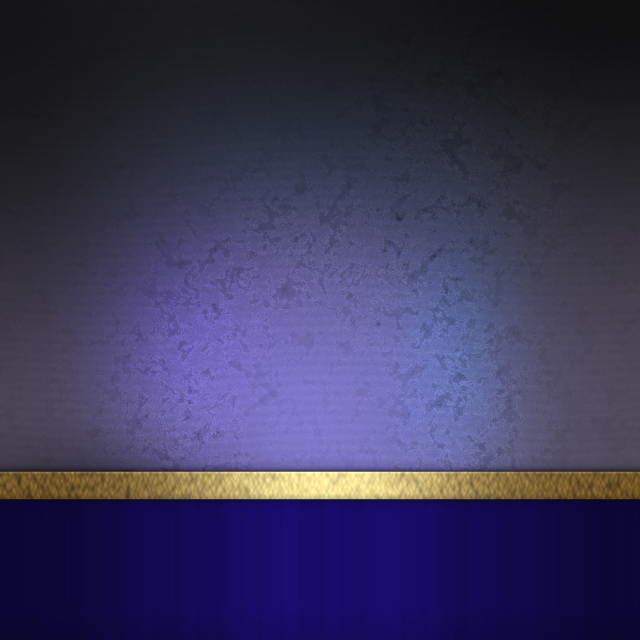
Reproduce this background procedurally as a WebGL 1 fragment shader.

```glsl
precision highp float;
uniform vec2 u_resolution;

vec2 hash2(vec2 p) {
  return fract(sin(vec2(dot(p, vec2(127.1, 311.7)), dot(p, vec2(269.5, 183.3)))) * 4375.85);
}

// Distance to the nearest jittered cell point
float cellular(vec2 p) {
  vec2 cell = floor(p), f = fract(p);
  float nearest = 2.0;
  for (int y = -1; y <= 1; y++) {
    for (int x = -1; x <= 1; x++) {
      vec2 offset = vec2(float(x), float(y));
      vec2 delta = offset + hash2(cell + offset) - f;
      nearest = min(nearest, dot(delta, delta));
    }
  }
  return sqrt(nearest);
}

// Layered cells, bent by sines; centred near zero
float grunge(vec2 p) {
  float sum = 0.0, weight = 0.5;
  for (int i = 0; i < 5; i++) {
    p += 0.22 * sin(p.yx * 2.3 + vec2(1.7, 4.1));
    sum += weight * (cellular(p) - 0.5);
    p = mat2(1.6, 1.2, -1.2, 1.6) * p + 7.3;
    weight *= 0.72;
  }
  return sum;
}

float blob(vec2 p, vec2 center, vec2 radius) {
  vec2 d = (p - center) / radius;
  return exp(-dot(d, d));
}

vec3 wall(vec2 p) {
  // Grey plaster fading upward, with a violet glow above the band
  vec3 color = mix(vec3(0.30, 0.28, 0.34), vec3(0.11, 0.11, 0.12), smoothstep(0.32, 1.0, p.y));
  color += vec3(0.19, 0.18, 0.43) * blob(p, vec2(0.50, 0.34), vec2(0.27, 0.32));
  color += vec3(0.02, 0.00, 0.13) * blob(p, vec2(0.27, 0.47), vec2(0.14, 0.18));
  color += vec3(-0.03, 0.04, 0.08) * blob(p, vec2(0.71, 0.45), vec2(0.10, 0.20));
  color += vec3(-0.01, 0.02, 0.03) * blob(p, vec2(0.47, 0.76), vec2(0.28, 0.13));

  // Darker corners and side
  color *= 1.0 - 0.48 * blob(p, vec2(0.95, 1.04), vec2(0.42, 0.26));
  color *= 1.0 - 0.32 * blob(p, vec2(0.0, 0.86), vec2(0.20, 0.40));
  color *= 1.0 - 0.28 * blob(p, vec2(0.15, 0.25), vec2(0.20, 0.07));

  // Worn patches around the glow and toward the upper right
  float ring = length((p - vec2(0.5, 0.34)) / vec2(0.23, 0.28));
  float wear = 0.25 + 0.75 * exp(-pow((ring - 1.0) / 0.45, 2.0));
  wear = max(wear, blob(p, vec2(0.72, 0.76), vec2(0.20, 0.25)));
  float coarse = grunge(p * 24.0 + 3.0);
  float fine = grunge(p * 68.0 + 19.0);
  float cloud = grunge(p * 5.0 + 11.0);
  float relief = coarse * 0.6 + fine * 0.7 + cloud * 0.25;
  color *= 1.0 - wear * 0.36 * relief + 0.06 * cloud;

  // Pale lace and dark pits
  float lace = 1.0 - smoothstep(0.0, 0.11, abs(coarse + 0.5 * fine + 0.14));
  float pits = smoothstep(0.10, 0.36, fine + 0.5 * coarse + 0.3 * cloud);
  color *= 1.0 + 0.16 * wear * lace;
  float pitZone = 0.3 + blob(p, vec2(0.70, 0.60), vec2(0.13, 0.23))
    + blob(p, vec2(0.24, 0.29), vec2(0.17, 0.08));
  color *= 1.0 - 0.28 * pits * wear * min(pitZone, 1.0);

  // Faint brushed lines and the shadow above the band
  color *= 1.0 + 0.015 * sin(p.y * 410.0 + 3.0 * sin(p.x * 9.0));
  return color * (1.0 - 0.65 * exp(-max(p.y - 0.263, 0.0) * 190.0));
}

vec3 goldBand(vec2 p) {
  float shine = exp(-pow((p.x - 0.51) / 0.22, 2.0));
  vec3 color = mix(vec3(0.41, 0.31, 0.14), vec3(0.96, 0.89, 0.60), shine);
  // Crossed fibres
  float fibres = cellular(mat2(70.0, 150.0, -35.0, 75.0) * p)
    + cellular(mat2(70.0, -150.0, 35.0, 75.0) * p + 5.0) - 0.9;
  color *= 1.0 - fibres * mix(0.42, 0.16, shine) - 0.15 * grunge(p * 30.0);
  float across = (p.y - 0.220) / 0.043;
  color *= 0.82 + 0.18 * smoothstep(0.0, 0.25, across);
  return color + 0.10 * smoothstep(0.90, 0.97, across);
}

vec3 bluePanel(vec2 p) {
  float glow = exp(-pow((p.x - 0.51) / 0.34, 2.0));
  vec3 color = mix(vec3(0.035, 0.025, 0.17), vec3(0.10, 0.045, 0.43), glow);
  // Soft vertical streaks
  float streaks = sin(p.x * 31.0 + 1.0) + 0.7 * sin(p.x * 83.0 + 2.0)
    + 0.5 * sin(p.x * 197.0) + 0.4 * sin(p.x * 389.0 + 4.0);
  color *= 1.0 + 0.035 * streaks;
  color *= 0.88 + 0.12 * smoothstep(0.0, 0.06, p.y);
  return color * (1.0 - 0.3 * exp(-max(0.220 - p.y, 0.0) * 180.0));
}

void main() {
  vec2 p = gl_FragCoord.xy / u_resolution;
  float edge = 0.75 / u_resolution.y;
  vec3 color = mix(bluePanel(p), goldBand(p), smoothstep(0.220 - edge, 0.220 + edge, p.y));
  color = mix(color, wall(p), smoothstep(0.263 - edge, 0.263 + edge, p.y));
  gl_FragColor = vec4(clamp(color, 0.0, 1.0), 1.0);
}
```
